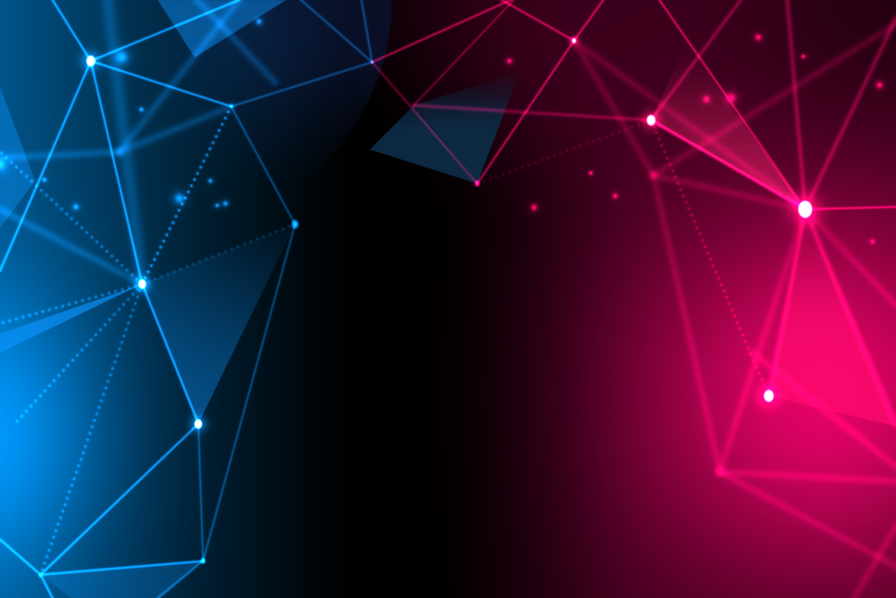
Reproduce this background procedurally as a WebGL 1 fragment shader.

```glsl
precision highp float;
// Glowing network of nodes and struts: blue on the left, pink on the right,
// around a black centre. Gradients form the base, then translucent facets,
// gaussian strokes, dotted links, hashed sparkles and white nodes are layered.
uniform vec2 u_resolution;

const vec3 BLUE = vec3(.04, .58, 1);
const vec3 PINK = vec3(1, .04, .43);
const float THIN = .0023;
const float SOFT = .007;

// Blue nodes
const vec2 CROWN = vec2(.152, .898);
const vec2 HUB = vec2(.238, .525);
const vec2 KNEE = vec2(.332, .291);
const vec2 FOOT = vec2(.34, .062);
const vec2 HEEL = vec2(.068, .039);
const vec2 WING = vec2(.494, .625);
const vec2 FORK = vec2(.387, .822);
const vec2 JOINT = vec2(.2, .746);
const vec2 BRIDGE = vec2(.623, .896);
// Pink nodes
const vec2 PEAK = vec2(.961, .932);
const vec2 ELBOW = vec2(1.09, .799);
const vec2 STAR = vec2(1.348, .65);
const vec2 EMBER = vec2(1.287, .338);
const vec2 TIP = vec2(.799, .693);
const vec2 SHARD = vec2(.693, .824);
const vec2 BEND = vec2(1.094, .707);
const vec2 BASE = vec2(1.205, .211);

float hash(float n) {
  n = fract(n * .1031);
  n *= n + 33.33;
  return fract(n * (n + n));
}

float spot(vec2 d, float r) { return exp(-dot(d, d) / (r * r)); }

float ray(vec2 p, vec2 a, vec2 b, float w) {
  vec2 ab = b - a;
  float t = clamp(dot(p - a, ab) / dot(ab, ab), 0., 1.);
  return spot(p - a - ab * t, w);
}

// Three strokes from a shared node
float fan(vec2 p, vec2 o, vec2 a, vec2 b, vec2 c, float w) {
  return ray(p, o, a, w) + ray(p, o, b, w) + ray(p, o, c, w);
}

float dotted(vec2 p, vec2 a, vec2 b) {
  float len = distance(a, b), gap = .0115;
  vec2 dir = (b - a) / len;
  float s = clamp(dot(p - a, dir), 0., len);
  return spot(p - a - dir * floor(s / gap + .5) * gap, .0027);
}

float edge(vec2 p, vec2 a, vec2 b) {
  vec2 e = normalize(b - a);
  return e.x * (p.y - a.y) - e.y * (p.x - a.x);
}

// Triangle with corners in counterclockwise order
float facet(vec2 p, vec2 a, vec2 b, vec2 c) {
  float d = min(edge(p, a, b), min(edge(p, b, c), edge(p, c, a)));
  return smoothstep(-.0015, .0015, d);
}

float disc(vec2 d, float r) {
  return 1. - smoothstep(r - .002, r + .002, length(d * vec2(1, .82)));
}

// White core with a tinted halo
vec3 node(vec2 d, float r, vec3 tint) {
  return vec3(disc(d, r)) + tint * .6 * spot(d, r * 2.2);
}

vec3 backdrop(vec2 p) {
  float left = pow(clamp(1. - p.x / .59, 0., 1.), 1.2);
  float top = smoothstep(.6, 1., p.y);
  float right = smoothstep(.7 - .22 * top, 1.12 - .15 * top, p.x);
  float dome = 1. - smoothstep(.38, .386, distance(p, vec2(.273, 1)));
  right *= (1. - .8 * dome) * (1. - .4 * top * smoothstep(1.1, 1.5, p.x));
  vec3 col = vec3(0, .33, .54) * left + vec3(.23, 0, .105) * right;
  col += vec3(0, .26, .44) * spot((p - vec2(0, .27)) * vec2(1.3, 1), .24);
  col += vec3(.66, .01, .29) * spot(p - vec2(1.38, .34), .31);
  dome *= smoothstep(.66, .95, p.y) * smoothstep(.2, .5, p.x);
  return col + vec3(.03, .06, .15) * dome;
}

vec3 facets(vec3 col, vec2 p) {
  float sky = .45 * facet(p, vec2(.264, 1), vec2(.326, .904), vec2(.479, 1))
    + .4 * facet(p, vec2(0, .854), vec2(0, .619), vec2(.059, .697))
    + .65 * facet(p, HUB, vec2(0, .442), vec2(0, .41))
    + .25 * facet(p, HEEL, vec2(.2, -.06), FOOT);
  col = mix(col, BLUE, sky);
  float low = 1. - smoothstep(.25, .72, p.y);
  col = mix(col, BLUE * .75, .6 * low * facet(p, HUB, KNEE, WING));
  float pane = max(facet(p, vec2(.619, .75), TIP, SHARD), facet(p, TIP, vec2(.87, .88), SHARD));
  col = mix(col, vec3(.05, .16, .26), pane * (1. - smoothstep(.77, .9, p.y)));
  float glint = .55 - .55 * smoothstep(.68, .95, p.y);
  col = mix(col, vec3(.9, .12, .4), glint * facet(p, ELBOW, STAR, vec2(1.148, .926)));
  float blaze = .75 - .75 * smoothstep(.42, .68, p.y);
  return mix(col, PINK, blaze * facet(p, STAR, EMBER, vec2(1.5, .287)));
}

float blueLines(vec2 p) {
  float s = fan(p, CROWN, vec2(0, .547), HUB, FORK, THIN) + fan(p, HEEL, KNEE, FOOT, vec2(0, .098), THIN)
    + ray(p, CROWN, vec2(.4, 1), THIN) + ray(p, CROWN, vec2(.088, 1), THIN)
    + ray(p, HUB, KNEE, THIN) + ray(p, HEEL, vec2(.088, 0), THIN);
  s += .5 * (fan(p, FOOT, KNEE, WING, vec2(.264, 0), THIN) + ray(p, FORK, WING, THIN)
    + fan(p, BRIDGE, FORK, vec2(.504, 1), vec2(.605, 1), THIN));
  s += .3 * (fan(p, JOINT, vec2(0, .736), FORK, vec2(.4, 1), SOFT) + ray(p, vec2(.18, 1), HUB, .012)
    + ray(p, vec2(.33, 1), vec2(.46, .863), SOFT) + ray(p, vec2(0, .65), HUB, SOFT));
  s += .6 * (dotted(p, HUB, vec2(0, .459)) + dotted(p, HUB, vec2(0, .746))
    + dotted(p, HUB, vec2(.03, .297)) + dotted(p, HUB, HEEL));
  return s + dotted(p, HUB, FORK) + .3 * dotted(p, HUB, WING);
}

float pinkLines(vec2 p) {
  float s = .7 * (fan(p, PEAK, TIP, vec2(1.01, 1), vec2(.84, 1), THIN) + ray(p, BRIDGE, vec2(.855, 1), THIN)
    + fan(p, STAR, vec2(1.104, 1), vec2(1.5, .654), ELBOW, THIN));
  s += .4 * (fan(p, STAR, vec2(1.318, 1), vec2(1.5, .97), EMBER, .0045) + ray(p, STAR, vec2(1.5, .29), .005)
    + fan(p, ELBOW, SHARD, vec2(1.24, 1), STAR, .0035)
    + ray(p, BRIDGE, TIP, THIN) + ray(p, SHARD, vec2(.86, 1), THIN));
  s += .22 * (fan(p, STAR, vec2(1.5, .49), BASE, PEAK, SOFT) + fan(p, BEND, PEAK, STAR, vec2(1.5, .96), SOFT)
    + fan(p, BASE, BEND, vec2(1.5, .195), vec2(1.5, .053), SOFT)
    + ray(p, vec2(1.26, .41), vec2(1.5, .22), SOFT) + ray(p, vec2(1.43, 0), vec2(1.5, .12), SOFT));
  return s + .4 * dotted(p, ELBOW, EMBER) + .2 * dotted(p, TIP, ELBOW);
}

vec3 sparkles(vec2 p) {
  vec3 sum = vec3(0);
  for (int i = 0; i < 20; i++) {
    float n = float(i), side = mod(n, 2.), h = hash(n + 3.7);
    vec2 c = vec2(mix(.5 * h, .82 + .66 * h, side), .57 + .4 * hash(n + 41.3));
    float r = mix(.003, .009, pow(hash(n + 83.1), 2.));
    sum += mix(BLUE, PINK, side) * (.7 * spot(p - c, r) + .2 * spot(p - c, 2. * r));
  }
  return sum;
}

void main() {
  vec2 p = gl_FragCoord.xy / u_resolution * vec2(1.5, 1);
  vec3 col = facets(backdrop(p), p) + sparkles(p);
  col += BLUE * .7 * blueLines(p) + PINK * .75 * pinkLines(p);
  col += node(p - CROWN, .007, BLUE) + node(p - HUB, .006, BLUE) + node(p - KNEE, .006, BLUE);
  col += node(p - STAR, .0115, PINK) + node(p - EMBER, .008, PINK) + node(p - ELBOW, .007, PINK);
  col += node(p - PEAK, .003, PINK) + PINK * .8 * disc(p - TIP, .004);
  col += BLUE * .75 * (disc(p - WING, .006) + disc(p - FOOT, .004));
  gl_FragColor = vec4(min(col, 1.), 1);
}
```
